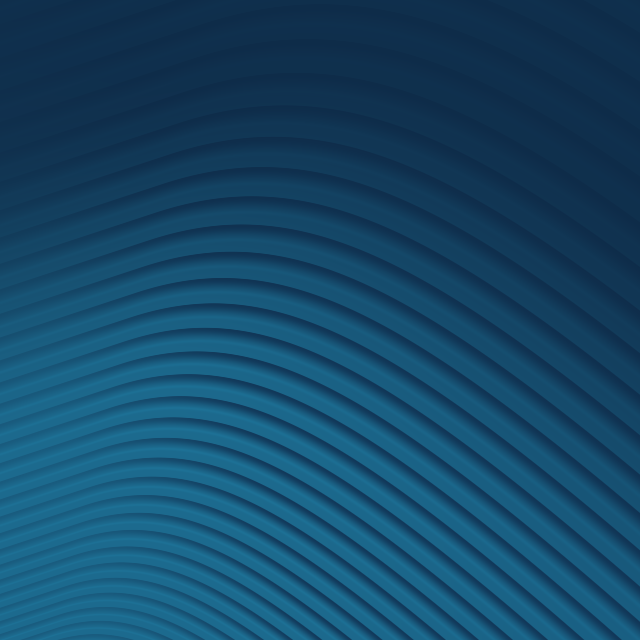
Reproduce this background procedurally as a Shadertoy shader.

```glsl
// Drop of the ridge below its crest: straight on the left, hyperbolic on the right
float ridgeDrop(float offset) {
    float bend = max(offset, -0.12);
    return sqrt(0.1089 + 0.96 * bend * bend) - 0.33 + 0.329 * (bend - offset);
}

// Scale of the ridge that passes through q, all ridges being similar about the origin
float ridgeScale(vec2 q) {
    float scale = q.y + 0.1;
    for (int i = 0; i < 16; i++) {
        float next = q.y + scale * ridgeDrop(q.x / scale - 0.357);
        scale = mix(scale, next, 0.75);
    }
    return scale;
}

void mainImage(out vec4 fragColor, in vec2 fragCoord) {
    vec2 uv = fragCoord / iResolution.xy;
    float scale = ridgeScale(uv + vec2(0.056, 0.565));

    // Geometric spacing: each ridge is a constant ratio smaller than the last
    float ridge = log(1.452 / scale) / 0.03563;
    float t = fract(ridge);
    float edge = max(fwidth(ridge), 0.001);

    // Base light, growing toward the lower left
    float light = smoothstep(1.497, 0.911, scale);
    vec3 base = mix(vec3(0.06, 0.185, 0.30), vec3(0.10, 0.38, 0.52), light);
    base += vec3(0.01, 0.035, 0.035) * smoothstep(0.95, 0.4, length(uv));

    // Shadow cast under each ridge, softer on the left
    float depth = mix(0.28, 0.95, smoothstep(0.14, 0.52, uv.x + 0.25 * uv.y));
    float shadow = depth * (1.0 - smoothstep(0.04, 0.56, t)) * smoothstep(0.0, edge, t);
    vec3 shade = mix(vec3(0.055, 0.17, 0.285), vec3(0.065, 0.21, 0.34), light);
    vec3 color = mix(base, shade, shadow);

    // Thin sheen where the shadow ends
    float sheen = exp(-pow((t - 0.58) / 0.07, 2.0));
    color += vec3(0.003, 0.026, 0.03) * sheen * (0.15 + 0.85 * light);

    fragColor = vec4(color, 1.0);
}
```
